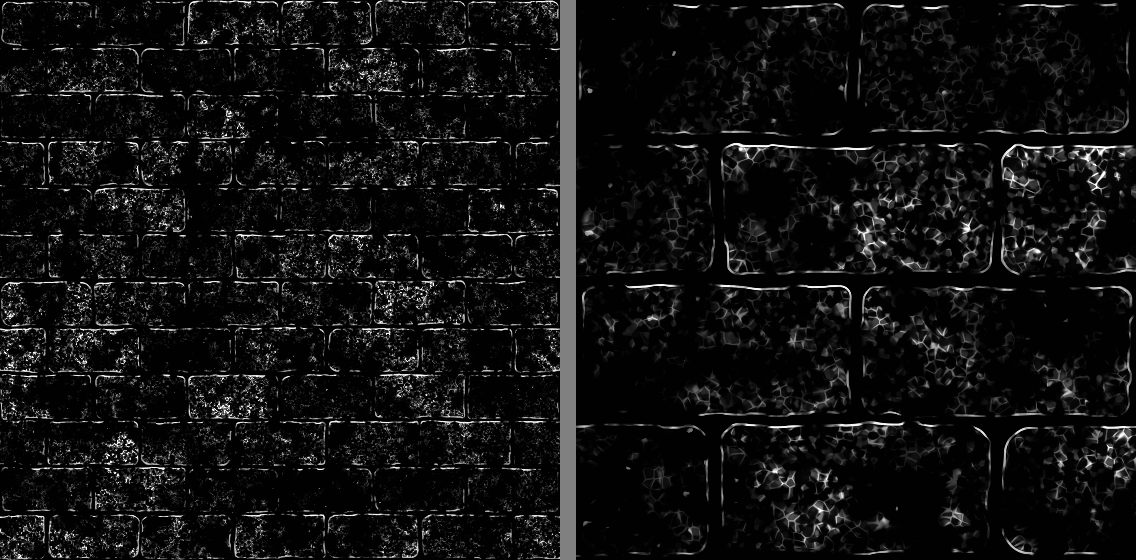
Left, the full canvas; right, a detail of the centre.
Reproduce this texture map procedurally as a WebGL 1 fragment shader.

```glsl
precision highp float;
// Worn brick wall mask: black running-bond bricks with chipped pale edges, flecks and fine cracks.

#define ROWS 12.0
#define BRICK_LENGTH 2.0
#define JOINT 0.03
#define EDGE_WIDTH 0.004
#define WOBBLE 0.009
#define PATCH_SCALE 1.5
#define CRACK_SCALE 14.0
#define GRAIN_SCALE 25.0
#define FLECK_GAIN 0.55
#define CRACK_GAIN 1.0
#define EDGE_GAIN 0.95
#define BASE_TONE 0.004

uniform vec2 u_resolution;

const float TAU = 6.2831853;

vec2 hash2(vec2 cell) {
  vec3 a = fract(cell.xyx * vec3(0.1031, 0.1030, 0.0973));
  a += dot(a, a.yzx + 33.33);
  return fract((a.xx + a.yz) * a.zy);
}

// Tiling cellular noise: x = smooth blend of cell values, y = distance to a cell border.
vec2 cellular(vec2 p, float scale, float seed) {
  p *= scale;
  vec2 base = floor(p), f = p - base;
  float nearest = 8.0, second = 8.0, total = 0.0, weights = 0.0;
  for (int j = -1; j <= 1; j++) {
    for (int i = -1; i <= 1; i++) {
      vec2 o = vec2(float(i), float(j));
      vec2 cell = mod(base + o, ROWS * scale) + seed;
      vec2 r = o + hash2(cell) - f;
      float d2 = dot(r, r);
      float w = exp(-6.0 * d2);
      total += w * hash2(cell + 71.7).x;
      weights += w;
      second = min(second, max(nearest, d2));
      nearest = min(nearest, d2);
    }
  }
  return vec2(total / weights, sqrt(second) - sqrt(nearest));
}

// Layered sines that repeat over the whole wall.
vec2 wobble(vec2 p) {
  vec2 t = p.yx * TAU / ROWS;
  return sin(t * 7.0 + 2.0 * sin(t.yx * 5.0)) + 0.6 * sin(t.yx * 17.0 + t * 11.0);
}

float roundedBox(vec2 p, vec2 halfSize, float radius) {
  vec2 q = abs(p) - halfSize + radius;
  return length(max(q, 0.0)) + min(max(q.x, q.y), 0.0) - radius;
}

void main() {
  vec2 p = gl_FragCoord.xy / u_resolution * ROWS;
  float pixel = ROWS / min(u_resolution.x, u_resolution.y);
  vec2 wall = p + WOBBLE * wobble(p);

  // Running bond: every other row moves by half a brick.
  float row = floor(wall.y);
  float x = wall.x / BRICK_LENGTH + 0.5 * (1.0 - mod(row, 2.0));
  vec2 id = vec2(mod(floor(x), ROWS / BRICK_LENGTH), mod(row, ROWS));
  vec2 local = vec2((fract(x) - 0.5) * BRICK_LENGTH, fract(wall.y) - 0.5);
  vec2 traits = hash2(id + 13.0);
  vec2 jitter = (hash2(id + 47.0) - 0.5) * 0.03;

  // Noise layers from broad to fine.
  float broad = cellular(p, PATCH_SCALE, 5.0).x;
  float medium = cellular(p, 4.0, 131.0).x;
  float small = cellular(p, 8.0, 419.0).x;
  vec2 crackNoise = cellular(p + 0.01 * wobble(p * 4.0), CRACK_SCALE, 207.0);
  float grain = cellular(p, GRAIN_SCALE, 311.0).x;

  // Rounded brick with a slightly ragged outline.
  float radius = mix(0.05, 0.2, traits.y);
  vec2 halfSize = vec2(0.5 * BRICK_LENGTH, 0.5) - JOINT;
  float d = roundedBox(local - jitter, halfSize, radius) + 0.03 * (small - 0.5);
  float inside = 1.0 - smoothstep(-0.04, -0.01, d);

  // Patchy wear, different for each brick.
  float wear = mix(0.15, 0.85, traits.x);
  float patches = 0.4 * broad + 0.35 * medium + 0.25 * small;
  float amount = wear * smoothstep(0.3, 0.8, patches);

  // Fine flecks and broken cracks.
  float fleck = smoothstep(0.5, 0.95, grain);
  float crack = 1.0 - smoothstep(0.03, 0.24, crackNoise.y);
  crack *= smoothstep(0.4, 0.7, 0.4 * grain + 0.3 * crackNoise.x + 0.3 * small);
  float tone = amount * (0.05 + FLECK_GAIN * fleck + CRACK_GAIN * crack);
  tone += 0.4 * smoothstep(0.7, 0.92, small) * amount * grain;
  tone += 0.5 * smoothstep(0.9, 0.98, grain) * smoothstep(0.6, 0.9, crackNoise.x);
  tone = max(tone - 0.018, 0.0);

  // Thin chipped rim, strongest along the top.
  float rim = 1.0 - smoothstep(EDGE_WIDTH, EDGE_WIDTH + pixel, abs(d + 0.015));
  float top = smoothstep(0.3, 0.45, local.y);
  float flat_ = smoothstep(0.3, 0.45, abs(local.y));
  float chips = 0.35 * medium + 0.3 * small + 0.2 * crackNoise.x + 0.15 * grain;
  chips = smoothstep(0.43, 0.7, chips + 0.06 * top + 0.08 * (traits.x - 0.5));
  float rimTone = rim * chips * mix(0.5, 1.0, max(0.7 * traits.x, max(top, 0.5 * flat_)));

  float value = BASE_TONE + inside * tone + EDGE_GAIN * rimTone;
  gl_FragColor = vec4(vec3(clamp(value, 0.0, 1.0)), 1.0);
}
```
